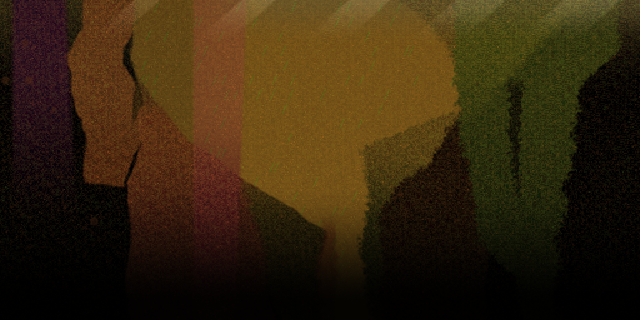
Give the GLSL for this background, as a Shadertoy shader.

```glsl
float hash(vec2 p) {
    return fract(sin(dot(p, vec2(127.1, 311.7))) * 43758.5453);
}

float noise(vec2 p) {
    vec2 i = floor(p), f = fract(p);
    f = f * f * (3.0 - 2.0 * f);
    return mix(mix(hash(i), hash(i + vec2(1, 0)), f.x),
               mix(hash(i + vec2(0, 1)), hash(i + 1.0), f.x), f.y);
}

// Coverage of the span between two edges of the given softness
float softSpan(float x, float left, float right, float soft) {
    return smoothstep(-soft, soft, x - left) * smoothstep(-soft, soft, right - x);
}

float span(float x, float left, float right) {
    return softSpan(x, left, right, 0.006);
}

void mainImage(out vec4 fragColor, in vec2 fragCoord) {
    vec2 p = fragCoord / iResolution.y;
    float y = p.y;
    vec2 cell = floor(p * 256.0);
    float speck = hash(cell) - 0.5;
    float x = p.x + 0.028 * (noise(p * 12.0) - 0.5) + 0.012 * (noise(p * 35.0) - 0.5);
    float stippledX = x + 0.025 * (noise(p * 130.0) - 0.5);

    // Dark ground, olive towards the top
    vec3 col = mix(vec3(0.035, 0.022, 0.01), vec3(0.19, 0.155, 0.065), smoothstep(0.68, 1.05, y));
    float grain = 1.0;

    // Purple column and orange panel at the left
    float purple = softSpan(p.x, 0.04, 0.205 + 0.05 * (1.0 - y), 0.012) * smoothstep(0.25, 0.85, y);
    col = mix(col, vec3(0.20, 0.085, 0.12), purple);
    float panelLeft = 0.265 - 0.05 * exp(-50.0 * (y - 0.78) * (y - 0.78));
    float panelRight = 0.425 + 0.03 * sin((y - 0.52) * 16.0);
    float panel = span(x, panelLeft, panelRight) * span(y, 0.415 + 0.03 * noise(p * 10.0), 1.1);
    vec3 panelColor = mix(vec3(0.31, 0.16, 0.06), vec3(0.37, 0.215, 0.085), smoothstep(0.45, 0.75, y));
    col = mix(col, panelColor, panel);

    // Red-brown mass at the lower left
    float massLeft = 0.40 + 0.04 * smoothstep(0.38, 0.56, y);
    float mass = span(x, massLeft, 0.85) * (1.0 - smoothstep(0.62, 0.82, y));
    col = mix(col, mix(vec3(0.25, 0.115, 0.06), vec3(0.36, 0.19, 0.075), smoothstep(0.28, 0.58, y)), mass);
    col = mix(col, vec3(0.40, 0.215, 0.09), 0.8 * panel * mass);

    // Olive backing above, dark green foot and brown hollow below
    float backing = span(x, 0.42, 1.46) * smoothstep(0.62, 0.78, y);
    col = mix(col, vec3(0.35, 0.25, 0.085), backing);
    float foot = softSpan(x, 0.78 + 0.25 * max(0.35 - y, 0.0), 1.2, 0.015) * (1.0 - smoothstep(0.36, 0.56, y));
    col = mix(col, mix(vec3(0.18, 0.14, 0.04), vec3(0.28, 0.20, 0.06), smoothstep(0.28, 0.5, y)), foot);
    float hollow = span(x, 1.2, 1.52) * (1.0 - smoothstep(0.60, 0.72, y));
    col = mix(col, vec3(0.12, 0.07, 0.025), hollow);

    // Speckled olive lobe beside the centre
    float lobeRight = 1.19 + 0.24 * smoothstep(0.29, 0.66, y);
    float lobe = softSpan(stippledX, 1.08, lobeRight, 0.012);
    col = mix(col, mix(vec3(0.15, 0.14, 0.04), vec3(0.35, 0.26, 0.075), smoothstep(0.26, 0.58, y)), lobe);

    // Ochre centre, funnelling into a stem
    float funnel = min(0.43 + 0.85 * max(0.76 - y, 0.0) + 0.6 * max(0.56 - y, 0.0), 1.01);
    float bulge = 1.425 - 3.0 * pow(max(y - 0.76, 0.0), 2.0);
    float stem = 1.14 + 0.02 * sin(y * 18.0 + 1.0);
    float ochreRight = mix(stem, bulge, smoothstep(0.52, 0.68, y));
    float ochre = smoothstep(-0.009, 0.009, x - funnel) * smoothstep(-0.012, 0.012, ochreRight - stippledX);
    vec3 ochreColor = mix(vec3(0.37, 0.265, 0.08), vec3(0.455, 0.32, 0.09), smoothstep(0.55, 0.8, x));
    col = mix(col, ochreColor, ochre);
    grain -= 0.5 * ochre;
    float redTip = span(x, 1.0, 1.045) * (1.0 - smoothstep(0.25, 0.34, y));
    col = mix(col, vec3(0.32, 0.14, 0.06), 0.65 * redTip);

    // Green curtain with a dark slit
    float greenLeft = 1.63 - 0.09 * smoothstep(0.2, 0.75, y) - 0.12 * smoothstep(0.1, 0.25, y);
    float greenRight = 1.74 + 0.06 * smoothstep(0.2, 0.6, y) + 0.14 * smoothstep(0.7, 0.88, y);
    float green = softSpan(stippledX, greenLeft, greenRight, 0.01);
    vec3 greenColor = mix(vec3(0.13, 0.145, 0.04), vec3(0.20, 0.21, 0.055), smoothstep(0.25, 0.8, y));
    greenColor += vec3(0.08, 0.06, 0.01) * smoothstep(-0.02, 0.02, y - x + 0.83) * smoothstep(0.5, 0.9, y);
    col = mix(col, greenColor, green);
    float slitWidth = 0.022 * smoothstep(0.30, 0.62, y);
    float slit = span(stippledX, 1.605 - slitWidth, 1.605 + slitWidth) * softSpan(y, 0.31, 0.74, 0.03);
    col = mix(col, vec3(0.07, 0.06, 0.02), 0.85 * slit);
    float notch = span(x, 0.415, 0.455 - 0.5 * abs(y - 0.68)) * span(y, 0.59, 0.77);
    col = mix(col, vec3(0.16, 0.11, 0.035), 0.75 * notch);

    // Rose ribbon
    float rose = span(p.x, 0.605, 0.735 + 0.035 * y);
    vec3 roseColor = mix(vec3(0.35, 0.13, 0.115), vec3(0.50, 0.27, 0.15), smoothstep(0.36, 0.68, y));
    col = mix(col, roseColor, 0.7 * rose);

    // Slanted light along the top edge
    float slant = p.x + 1.1 * (1.0 - y);
    float topLight = smoothstep(0.86, 1.02, y);
    col = mix(col, vec3(0.39, 0.34, 0.19), 0.6 * topLight * smoothstep(0.55, 0.9, p.x));
    for (float i = 0.0; i < 5.0; i++) {
        float start = 0.42 + 0.335 * i;
        float beam = softSpan(slant, start, start + 0.08 + 0.025 * i, 0.008);
        col += vec3(0.09, 0.085, 0.075) * beam * topLight;
    }

    // Clumped coloured grain with sparse sparks
    float tint = noise(p * 110.0 + 71.0);
    vec3 grainColor = mix(vec3(0.16, 0.07, 0.025), vec3(0.06, 0.11, 0.03), smoothstep(0.3, 0.7, tint));
    float clump = noise(p * 150.0) - 0.5;
    col += grainColor * (speck + 0.6 * clump) * grain;
    float spark = step(0.965, hash(cell + 37.0));
    col += grainColor * spark * (0.35 + 0.35 * grain);

    // Slanted green scratches over the ochre
    vec2 scratch = vec2(p.x - 0.45 * y, y) * vec2(70.0, 22.0);
    float stroke = step(0.9, hash(floor(scratch))) * softSpan(fract(scratch.x), 0.3, 0.6, 0.12);
    col += vec3(-0.06, 0.06, 0.0) * stroke * ochre * softSpan(fract(scratch.y), 0.15, 0.85, 0.1);

    // Scattered rusty droplets
    for (float i = 0.0; i < 9.0; i++) {
        vec2 center = vec2(0.4 * hash(vec2(i, 3.0)), 0.3 + 0.7 * hash(vec2(i, 8.0)));
        float radius = 0.005 + 0.008 * hash(vec2(i, 5.0));
        float drop = 1.0 - smoothstep(radius - 0.003, radius + 0.003, length(p - center));
        col = mix(col, vec3(0.30, 0.15, 0.07), 0.45 * drop);
    }

    // Fade into darkness at the foot
    col *= mix(0.05, 1.0, smoothstep(0.05, 0.43, y));
    fragColor = vec4(max(col, 0.0), 1.0);
}
```
